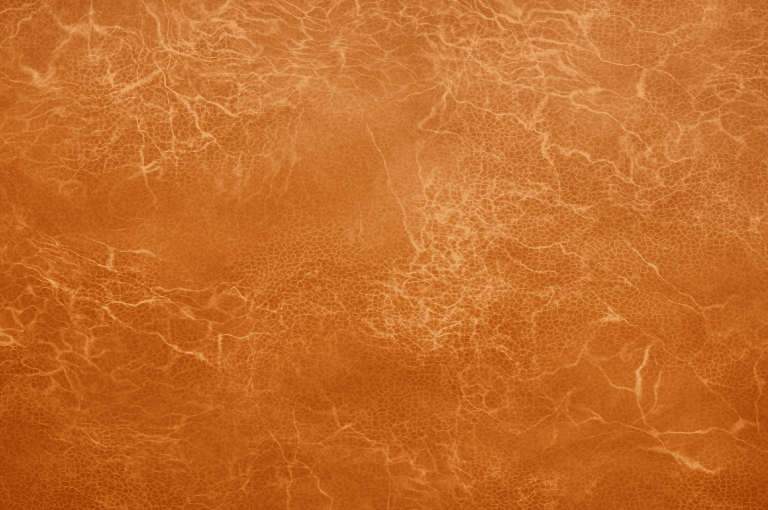
A Shadertoy shader for this texture:

```glsl
const vec3 DARK_TAN = vec3(0.63, 0.25, 0.02);
const vec3 MID_TAN = vec3(0.79, 0.425, 0.13);
const vec3 PALE_TAN = vec3(0.91, 0.66, 0.41);
const vec3 DUSTY_TAN = vec3(0.77, 0.47, 0.24);
const float BASE_TONE = 0.45;
const float MOTTLE = 0.50;
const float PEBBLE_SCALE = 100.0;
const float PEBBLE_DEPTH = 0.26;
const float WRINKLE_DEPTH = 0.34;
const float CREASE_DEPTH = 0.46;
const float SPECKLE_SCALE = 260.0;
const float SPECKLE_DEPTH = 0.16;
const float VIGNETTE = 0.30;

vec2 hash22(vec2 p) {
    vec3 q = fract(p.xyx * vec3(0.1031, 0.1030, 0.0973));
    q += dot(q, q.yzx + 33.33);
    return fract((q.xx + q.yz) * q.zy);
}

float noise(vec2 p) {
    vec2 cell = floor(p), f = fract(p);
    f = f * f * (3.0 - 2.0 * f);
    float low = mix(hash22(cell).x, hash22(cell + vec2(1, 0)).x, f.x);
    float high = mix(hash22(cell + vec2(0, 1)).x, hash22(cell + 1.0).x, f.x);
    return mix(low, high, f.y);
}

float fbm(vec2 p) {
    float sum = 0.0, weight = 0.5;
    for (int i = 0; i < 5; i++) {
        sum += weight * noise(p);
        p = mat2(1.6, 1.2, -1.2, 1.6) * p + 17.3;
        weight *= 0.5;
    }
    return sum / 0.97;
}

// Bright lines along the borders of scattered cells
float crackle(vec2 p, float width) {
    vec2 cell = floor(p), f = fract(p);
    float nearest = 8.0, second = 8.0;
    for (int y = -1; y <= 1; y++) {
        for (int x = -1; x <= 1; x++) {
            vec2 offset = vec2(x, y);
            float d = length(offset + hash22(cell + offset) - f);
            second = min(second, max(nearest, d));
            nearest = min(nearest, d);
        }
    }
    return 1.0 - smoothstep(0.0, width, second - nearest);
}

// Crease network stretched along one direction, broken into patches
float creases(vec2 p, float angle, vec2 scale, float width, float seed) {
    float c = cos(angle), s = sin(angle);
    vec2 q = mat2(c, -s, s, c) * p;
    float patches = smoothstep(0.48, 0.74, fbm(q * vec2(2.6, 4.5) + seed));
    float pressure = 0.35 + 0.9 * noise(q * 19.0 + seed);
    return crackle(q * scale + seed, width) * patches * pressure;
}

void mainImage(out vec4 fragColor, in vec2 fragCoord) {
    vec2 uv = fragCoord / iResolution.xy;
    vec2 p = fragCoord / iResolution.y;
    float pixel = 1.0 / iResolution.y;

    // Bend the hide so that creases wander and fray
    vec2 bend = vec2(fbm(p * 5.0), fbm(p * 5.0 + 41.0)) - 0.5;
    vec2 fray = vec2(noise(p * 48.0), noise(p * 48.0 + 23.0)) - 0.5;
    vec2 hide = p + 0.13 * bend + 0.013 * fray;

    // Broad light and worn dye
    float tone = BASE_TONE + 0.24 * (uv.y - 0.5) + 0.06 * (uv.x - 0.5);
    tone += 0.10 * exp(-7.0 * dot(uv - vec2(0.52, 0.55), uv - vec2(0.52, 0.55)));
    float cloud = fbm(p * vec2(2.5, 5.0) + 7.0);
    float stain = fbm(p * vec2(9.0, 16.0) + 3.0 * bend + 61.0);
    tone += MOTTLE * (0.6 * (cloud - 0.5) + 0.65 * (stain - 0.5));

    // Pebble grain with pale gaps, stronger where the hide is rubbed
    float rub = smoothstep(0.3, 0.72, fbm(p * vec2(5.0, 7.0) + 90.0));
    vec2 pebblePoint = (p + 0.03 * bend) * PEBBLE_SCALE * vec2(0.85, 1.1);
    float pebble = crackle(pebblePoint, max(0.36, pixel * PEBBLE_SCALE));
    tone += PEBBLE_DEPTH * (pebble - 0.4) * (0.35 + 0.75 * rub);
    tone += SPECKLE_DEPTH * (noise(p * SPECKLE_SCALE) - 0.5);

    // Short wrinkles in two directions
    float wrinkles = creases(hide, -0.22, vec2(17.0, 46.0), 0.24, 12.0);
    wrinkles += 0.8 * creases(hide, 0.25, vec2(15.0, 40.0), 0.22, 35.0);
    wrinkles += 0.65 * creases(hide, 1.5, vec2(16.0, 36.0), 0.22, 58.0);
    tone += WRINKLE_DEPTH * (wrinkles - 0.08);

    // Long folds, mostly sloping down to the right
    float folds = creases(hide, -0.4, vec2(4.5, 14.0), 0.075, 71.0);
    folds += 0.7 * creases(hide, 0.35, vec2(4.0, 12.0), 0.065, 83.0);
    folds += 0.7 * creases(hide, 1.75, vec2(4.0, 11.0), 0.06, 97.0);
    tone += CREASE_DEPTH * folds;

    // Darkened rim
    vec2 rim = abs(uv - 0.5) * 2.0;
    tone -= VIGNETTE * (0.5 * pow(rim.x, 5.0) + 0.45 * pow(rim.y, 7.0));

    // Dye ramp, dustier toward the top and right
    tone = clamp(tone, 0.0, 1.0);
    vec3 color = mix(DARK_TAN, MID_TAN, min(tone * 2.0, 1.0));
    color = mix(color, PALE_TAN, max(tone * 2.0 - 1.0, 0.0));
    float dust = smoothstep(0.45, 1.25, uv.y + 0.35 * uv.x);
    vec3 dusty = DUSTY_TAN + (tone - 0.5) * vec3(0.26, 0.34, 0.32);
    color = mix(color, dusty, 0.65 * dust);
    fragColor = vec4(color, 1.0);
}
```
